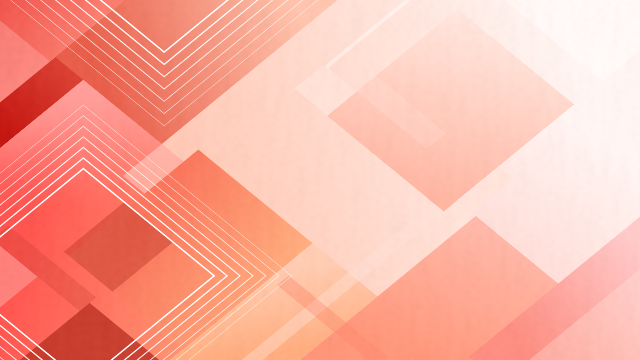
Give the GLSL for this background, as a WebGL 1 fragment shader.

```glsl
precision highp float;
// Overlapping translucent diamond panels from red to white, with nested white outlines.

uniform vec2 u_resolution;

const float HEIGHT = 4.32;    // canvas height in layout units
const float STRETCH = 1.22;   // turns the panel slope into 45 degrees
const float FAR = 20.0;       // bound of an open-ended panel
const vec3 WHITE = vec3(1.0);
const vec3 BLUSH = vec3(1.0, 0.89, 0.85);
const vec3 PINK = vec3(1.0, 0.62, 0.60);
const vec3 CORAL = vec3(0.98, 0.46, 0.36);
const vec3 APRICOT = vec3(1.0, 0.68, 0.50);
const vec3 SCARLET = vec3(1.0, 0.33, 0.31);
const vec3 CRIMSON = vec3(0.77, 0.09, 0.07);
const vec3 BRICK = vec3(0.75, 0.21, 0.15);

vec2 hashGradient(vec2 cell) {
  float angle = 6.2832 * fract(sin(dot(cell, vec2(127.1, 311.7))) * 43758.5);
  return vec2(cos(angle), sin(angle));
}

float gradientNoise(vec2 p) {
  vec2 i = floor(p), f = fract(p);
  vec2 w = f * f * f * (f * (f * 6.0 - 15.0) + 10.0);
  vec2 e = vec2(1.0, 0.0);
  float low = mix(dot(hashGradient(i), f), dot(hashGradient(i + e), f - e), w.x);
  float high = mix(dot(hashGradient(i + e.yx), f - e.yx),
                   dot(hashGradient(i + 1.0), f - 1.0), w.x);
  return mix(low, high, w.y);
}

// Linear gradient between two points
vec3 ramp(vec2 p, vec2 start, vec2 end, vec3 first, vec3 last) {
  vec2 axis = end - start;
  return mix(first, last, clamp(dot(p - start, axis) / dot(axis, axis), 0.0, 1.0));
}

// Coverage of a box in diagonal coordinates
float panel(vec2 q, vec2 lo, vec2 hi, float soft) {
  vec2 inside = min(q - lo, hi - q);
  return smoothstep(-soft, soft, min(inside.x, inside.y));
}

// Nested diamond outlines, fainter and thinner outwards
float outlines(vec2 p, vec2 center, float first, float gap, float soft) {
  vec2 d = abs(p - center);
  float radius = d.x + STRETCH * d.y, cover = 0.0;
  for (int i = 0; i < 7; i++) {
    float outer = float(i) / 6.0;
    float halfWidth = mix(0.014, 0.005, outer);
    float off = abs(radius - first - float(i) * gap);
    float line = 1.0 - smoothstep(halfWidth - soft, halfWidth + soft, off);
    cover = max(cover, line * mix(1.0, 0.6, outer));
  }
  return cover;
}

void main() {
  // Layout has y pointing down; q runs along the two panel directions
  vec2 p = gl_FragCoord.xy * HEIGHT / u_resolution.y;
  p.y = HEIGHT - p.y;
  vec2 q = vec2(p.x + STRETCH * p.y, p.x - STRETCH * p.y);
  float s = 0.8 * HEIGHT / u_resolution.y;

  // Pale field
  vec3 c = ramp(p, vec2(2.2, 2.4), vec2(6.8, 0.4), vec3(1.0, 0.78, 0.70), vec3(1.0, 0.96, 0.95));

  // Upper left corner and dark band
  c = mix(c, ramp(p, vec2(0.0), vec2(0.9, 0.6), vec3(0.94, 0.33, 0.30), vec3(0.98, 0.49, 0.43)),
          panel(q, vec2(-FAR), vec2(1.5, FAR), s));
  c = mix(c, PINK, 0.5 * panel(q, vec2(0.3, -FAR), vec2(1.5, -0.3), s));
  c = mix(c, ramp(p, vec2(0.0, 1.5), vec2(1.4, 0.3), CRIMSON, vec3(0.92, 0.38, 0.30)),
          panel(q, vec2(1.5, -FAR), vec2(2.17, FAR), s));
  c = mix(c, ramp(p, vec2(1.2, 1.0), vec2(3.6, 0.1), vec3(0.91, 0.37, 0.29), vec3(1.0, 0.77, 0.68)),
          panel(q, vec2(1.5, -0.17), vec2(4.05, FAR), s));

  // Lower left diamond
  float diamond = panel(q, vec2(2.17, -FAR), vec2(7.31, -0.17), s);
  c = mix(c, ramp(p, vec2(0.2, 3.0), vec2(3.3, 3.8), SCARLET, APRICOT), diamond);
  c = mix(c, PINK, diamond * (1.0 - smoothstep(1.0, 2.6, p.y)));
  c = mix(c, ramp(p, vec2(3.4, 3.2), vec2(3.5, 4.2), vec3(1.0, 0.80, 0.70), APRICOT),
          panel(q, vec2(7.31, -FAR), vec2(8.87, 0.19), s));
  c = mix(c, ramp(p, vec2(2.0, 2.2), vec2(3.6, 3.1), CORAL, APRICOT),
          panel(q, vec2(4.57, -2.92), vec2(7.31, 0.19), s));
  c = mix(c, BLUSH, 0.45 * panel(q, vec2(4.05, -1.1), vec2(4.57, -0.17), s));
  c = mix(c, BRICK, 0.45 * panel(q, vec2(4.45, -2.92), vec2(5.62, -1.48), s));
  c = mix(c, PINK, 0.6 * panel(q, vec2(2.17, -FAR), vec2(4.5, -3.6), s));
  c = mix(c, BRICK, 0.25 * panel(q, vec2(3.4, -3.6), vec2(5.51, -3.2), s));
  c = mix(c, BRICK, 0.85 * panel(q, vec2(5.51, -FAR), vec2(FAR, -3.36), s));

  // Crossing strips at the bottom
  c = mix(c, BLUSH, 0.4 * panel(q, vec2(8.17, -FAR), vec2(8.42, 2.3), s));
  c = mix(c, CORAL, 0.3 * panel(q, vec2(7.5, -0.85), vec2(8.87, -0.57), s));

  // Middle right panels
  c = mix(c, ramp(p, vec2(5.2, 2.4), vec2(5.9, 0.2), vec3(1.0, 0.71, 0.63), vec3(1.0, 0.91, 0.88)),
          panel(q, vec2(5.62, 2.23), vec2(8.42, 5.36), s));
  c = mix(c, WHITE, 0.12 * panel(q, vec2(5.62, 2.94), vec2(7.3, 3.4), s));
  c = mix(c, BLUSH, 0.8 * panel(q, vec2(4.83, 2.24), vec2(5.62, 2.94), s));
  c = mix(c, WHITE, 0.4 * panel(q, vec2(4.86, 2.94), vec2(4.93, FAR), s));
  c = mix(c, WHITE, 0.35 * panel(q, vec2(-FAR, 6.05), vec2(8.42, FAR), s));

  // Lower right panels
  c = mix(c, ramp(p, vec2(5.7, 2.7), vec2(5.0, 4.3), vec3(1.0, 0.72, 0.66), vec3(1.0, 0.59, 0.48)),
          panel(q, vec2(8.87, -FAR), vec2(FAR, 2.55), s));
  c = mix(c, CORAL, 0.2 * panel(q, vec2(8.87, -0.85), vec2(9.9, -0.57), s));
  c = mix(c, ramp(p, vec2(6.2, 3.0), vec2(7.2, 1.6), vec3(1.0, 0.87, 0.85), vec3(1.0, 0.96, 0.95)),
          panel(q, vec2(8.42, 2.55), vec2(10.85, FAR), s));
  c = mix(c, BLUSH, 0.8 * panel(q, vec2(8.42, 2.57), vec2(8.78, 3.56), s));
  c = mix(c, ramp(p, vec2(6.2, 4.0), vec2(7.6, 2.9), vec3(0.99, 0.56, 0.51), vec3(1.0, 0.79, 0.79)),
          panel(q, vec2(10.85, 0.4), vec2(FAR), s));
  c = mix(c, BLUSH, 0.35 * panel(q, vec2(11.62, 1.1), vec2(FAR), s));

  // White outlines and faint paper grain
  c = mix(c, WHITE, outlines(p, vec2(1.97, -0.85), 1.80, 0.18, s));
  c = mix(c, WHITE, outlines(p, vec2(1.0, 3.31), 1.57, 0.155, s));
  c += 0.014 * gradientNoise(p * vec2(9.0, 2.0)) + 0.012 * gradientNoise(p * 14.0);
  gl_FragColor = vec4(c, 1.0);
}
```
